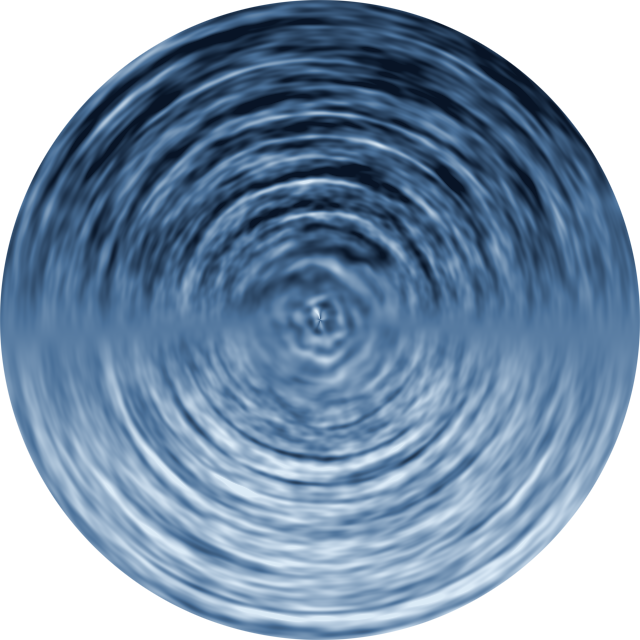
Reproduce this background procedurally as a WebGL 2 fragment shader.

```glsl
#version 300 es
precision highp float;

uniform vec2 u_resolution;
out vec4 fragColor;

const float TAU = 6.2831853;
const float DISC_RADIUS = 0.5;
const vec3 PAPER = vec3(1.0);
const vec3 DEEP = vec3(0.03, 0.08, 0.15);
const vec3 WATER = vec3(0.29, 0.44, 0.60);
const vec3 GLINT = vec3(0.86, 0.92, 0.97);
const float MID_LEVEL = 0.46;      // level at which the colour is WATER
const float TILT = 0.27;           // strength of the dark-to-light fall
const float STREAK_GAIN = 0.62;
const float CREST_GAIN = 0.40;
const float CREST_WIDTH = 0.0042;
const int OCTAVES = 4;
const int CRESTS = 7;
const float CREST_RADII[CRESTS] = float[](0.168, 0.218, 0.255, 0.287, 0.326, 0.405, 0.457);

vec2 hashGradient(vec2 cell) {
  vec3 q = fract(cell.xyx * vec3(0.1031, 0.1030, 0.0973));
  q += dot(q, q.yzx + 33.33);
  float a = TAU * fract((q.x + q.y) * q.z);
  return vec2(cos(a), sin(a));
}

// Gradient noise that repeats along x after the given number of cells
float ringNoise(vec2 p, float period) {
  vec2 cell = floor(p);
  vec2 f = p - cell;
  vec2 w = f * f * f * (f * (f * 6.0 - 15.0) + 10.0);
  float left = mod(cell.x, period);
  float right = mod(cell.x + 1.0, period);
  float a = dot(hashGradient(vec2(left, cell.y)), f);
  float b = dot(hashGradient(vec2(right, cell.y)), f - vec2(1.0, 0.0));
  float c = dot(hashGradient(vec2(left, cell.y + 1.0)), f - vec2(0.0, 1.0));
  float d = dot(hashGradient(vec2(right, cell.y + 1.0)), f - vec2(1.0));
  return mix(mix(a, b, w.x), mix(c, d, w.x), w.y);
}

// Layers of noise drawn out along the circles; finer ones start further out
float streaks(float turn, float r) {
  float sum = 0.0;
  float cells = 6.0;
  float frequency = 40.0;
  float amplitude = 0.75;
  float start = 0.0;
  for (int i = 0; i < OCTAVES; i++) {
    vec2 p = vec2(turn * cells, r * frequency + 19.0 * float(i));
    sum += amplitude * smoothstep(start - 0.02, start + 0.08, r + 0.06 * float(i == 0)) * ringNoise(p, cells);
    cells = floor(cells * 2.3);
    frequency *= 1.45;
    amplitude *= 0.82;
    start += 0.04;
  }
  return sum;
}

// Long thin crests, each with a trough just outside it
float crests(float turn, float r) {
  float sum = 0.0;
  for (int i = 0; i < CRESTS; i++) {
    float seed = 7.0 * float(i);
    float wobble = 0.008 * ringNoise(vec2(turn * 7.0, seed + 0.4), 7.0);
    float strength = 0.75 + 1.1 * ringNoise(vec2(turn * 9.0, seed + 3.5), 9.0);
    float d = (r - CREST_RADII[i] + wobble) / CREST_WIDTH;
    float trough = (d - 3.0) / 2.2;
    sum += strength * (exp(-d * d) - 0.35 * exp(-trough * trough));
  }
  return sum;
}

vec3 waterColor(float level) {
  vec3 low = mix(DEEP, WATER, clamp(level / MID_LEVEL, 0.0, 1.0));
  return mix(low, GLINT, clamp((level - MID_LEVEL) / (1.0 - MID_LEVEL), 0.0, 1.0));
}

void main() {
  float side = min(u_resolution.x, u_resolution.y);
  vec2 p = (gl_FragCoord.xy - 0.5 * u_resolution) / side;
  float r = length(p);

  // Uneven rings around the middle
  float core = exp(-r * r / 0.012);
  vec2 warp = vec2(ringNoise(p * 32.0 + 40.0, 512.0), ringNoise(p * 32.0 + 90.0, 512.0));
  vec2 q = p + 0.014 * core * warp;
  float ringR = length(q);
  float turn = atan(q.x, -q.y) / TAU + 0.5;

  // Light falls vertically, so relief fades towards both sides
  float facing = p.y / max(r, 0.0001);
  float lit = facing * inversesqrt(facing * facing + 0.18);
  float relief = streaks(turn, ringR);
  float broad = ringNoise(vec2(turn * 5.0, r * 13.0 + 60.0), 5.0);

  float level = 0.49 - TILT * tanh(4.2 * p.y);
  level += STREAK_GAIN * relief * (lit + 0.14);
  level += 0.16 * broad * lit;
  level += CREST_GAIN * crests(turn, ringR) * facing * abs(lit);

  // Broken small ripples at the heart
  float heart = exp(-r * r / 0.004);
  float ripple = sin(ringR * 235.0 + 1.4 * ringNoise(p * 24.0 + 70.0, 512.0));
  level += heart * (0.16 * ripple + 0.34 * ringNoise(p * 52.0 + 130.0, 512.0));

  float edge = 0.75 / side;
  float outside = smoothstep(DISC_RADIUS - edge, DISC_RADIUS + edge, r);
  fragColor = vec4(mix(waterColor(level), PAPER, outside), 1.0);
}
```
